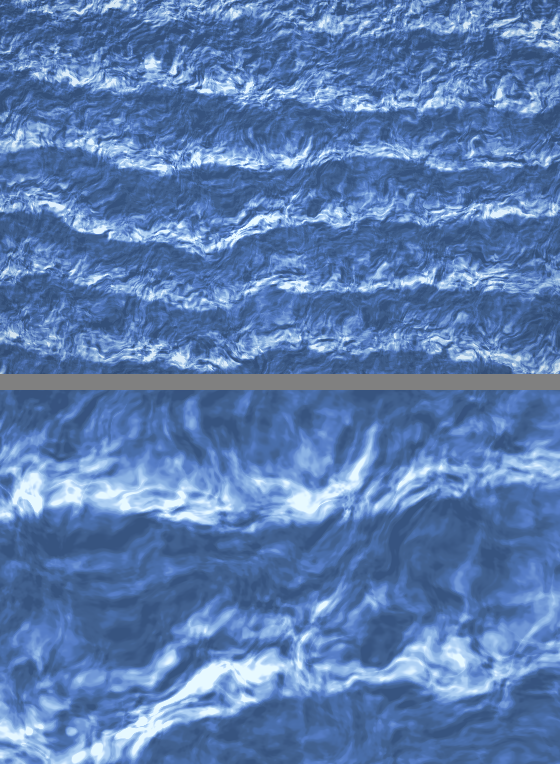
Top, the full canvas; bottom, a detail of the centre.
A WebGL 1 fragment shader for this texture:

```glsl
precision highp float;
uniform vec2 u_resolution;

#define BANDS 5.4
#define FIRST_CREST 0.02
#define BEND 1.1
#define FOAM_GAIN 0.36
#define FACE_SHADE 0.11
#define RELIEF 2.6
#define BASE_TONE 0.31
#define GLINT 0.45

const vec3 DEEP = vec3(0.21, 0.32, 0.49);
const vec3 SLATE = vec3(0.25, 0.37, 0.55);
const vec3 WATER = vec3(0.28, 0.42, 0.65);
const vec3 BLUE = vec3(0.33, 0.48, 0.76);
const vec3 LIGHT = vec3(0.43, 0.58, 0.82);
const vec3 PALE = vec3(0.53, 0.68, 0.87);
const vec3 FOAM = vec3(0.66, 0.79, 0.93);
const vec3 SPARK = vec3(0.88, 0.95, 1.0);

float hash(vec2 p) {
  return fract(sin(dot(p, vec2(127.1, 311.7))) * 43758.5453);
}

float noise(vec2 p) {
  vec2 i = floor(p);
  vec2 f = fract(p);
  f = f * f * (3.0 - 2.0 * f);
  return mix(mix(hash(i), hash(i + vec2(1.0, 0.0)), f.x),
             mix(hash(i + vec2(0.0, 1.0)), hash(i + 1.0), f.x), f.y);
}

float fbm(vec2 p) {
  float sum = 0.0;
  float amp = 0.52;
  for (int i = 0; i < 4; i++) {
    sum += amp * noise(p);
    p = mat2(1.6, 1.2, -1.2, 1.6) * p + 17.3;
    amp *= 0.5;
  }
  return sum;
}

// Brightness of a rough surface lit from the upper left
float relief(vec2 p) {
  return RELIEF * (fbm(p) - fbm(p + vec2(0.16, -0.22)));
}

// Thin bright lines where the noise crosses its middle
float veins(vec2 p) {
  return pow(1.0 - abs(2.0 * fbm(p) - 1.0), 16.0);
}

vec3 seaColor(float t) {
  vec3 c = mix(DEEP, SLATE, smoothstep(0.0, 0.18, t));
  c = mix(c, WATER, smoothstep(0.18, 0.32, t));
  c = mix(c, BLUE, smoothstep(0.32, 0.45, t));
  c = mix(c, LIGHT, smoothstep(0.45, 0.58, t));
  c = mix(c, PALE, smoothstep(0.58, 0.72, t));
  c = mix(c, FOAM, smoothstep(0.72, 0.88, t));
  return mix(c, SPARK, smoothstep(0.88, 1.12, t));
}

void main() {
  vec2 p = gl_FragCoord.xy / u_resolution.y;
  vec2 uv = gl_FragCoord.xy / u_resolution;
  float far = smoothstep(0.55, 1.0, p.y);

  // Wave bands, bent along their length
  float phase = (p.y - FIRST_CREST) * BANDS;
  phase += BEND * (fbm(p * vec2(2.1, 2.6) + 4.0) - 0.49);
  phase += 0.28 * (noise(p * vec2(7.0, 5.0) + 9.0) - 0.5);
  phase += 0.16 * (fbm(p * vec2(22.0, 26.0)) - 0.49);
  float f = fract(phase);

  // Soft foam above each crest line, dark smooth face below it
  float foam = 1.0 - smoothstep(0.04, 0.42, f) + smoothstep(0.91, 1.0, f);
  float face = smoothstep(0.42, 0.68, f) * (1.0 - smoothstep(0.88, 1.0, f));
  float strength = 0.45 + 0.75 * noise(p * vec2(4.0, 6.0) + 31.0);
  foam *= strength * (1.0 - 0.35 * far);

  // Flat streaks on the foam, slanted ripples on the faces
  vec2 bend = vec2(fbm(p * 9.0), fbm(p * 9.0 + 50.0)) - 0.49;
  vec2 flatUv = p * vec2(17.0, 36.0) + bend * 5.0;
  vec2 slantUv = vec2(dot(p, vec2(34.0, -16.0)), dot(p, vec2(9.0, 17.0))) + bend * 4.0;
  float streaks = relief(flatUv);
  float ripples = relief(slantUv);
  float chop = relief(p * vec2(42.0, 56.0) + bend * 3.0);

  float tone = BASE_TONE + FOAM_GAIN * foam - FACE_SHADE * face;
  tone += streaks * (0.25 + 0.75 * foam);
  tone += ripples * (0.75 - 0.4 * face) * (1.0 - 0.4 * foam);
  tone += chop * (0.3 + 0.45 * far + 0.25 * foam);
  tone += 0.16 * (fbm(p * vec2(3.5, 5.0) + 70.0) - 0.49) + 0.04 * far;

  // Foam threads and scattered sun glints
  float open = 1.0 - 0.8 * face;
  tone += 0.26 * veins(flatUv * 0.7 + 12.0) * foam;
  tone += 0.13 * veins(slantUv * 0.6 + 40.0) * open;
  float patches = smoothstep(0.35, 0.7, noise(p * vec2(9.0, 12.0) + 15.0));
  float sparkle = smoothstep(0.72, 0.92, noise(p * vec2(85.0, 105.0) + bend * 9.0));
  tone += GLINT * sparkle * patches * open * (0.4 + 0.6 * max(foam, far));

  // Slightly darker corners
  vec2 c = uv - 0.5;
  vec3 color = seaColor(tone) * (1.03 - 0.22 * dot(c, c));
  gl_FragColor = vec4(color, 1.0);
}
```
